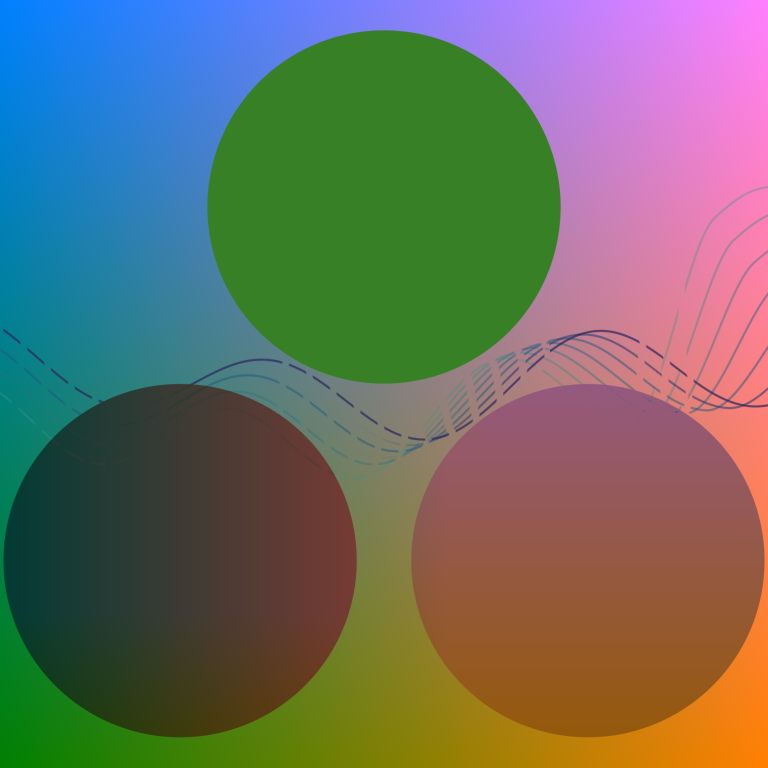
A WebGL 2 fragment shader for this background:

```glsl
#version 300 es
precision highp float;

uniform vec2 u_resolution;
out vec4 outColor;

const float TAU = 6.2831853;

// Discs: shared radius, centres and the colour each one darkens towards
const float DISC_RADIUS = 0.23;
const vec2 TOP_CENTER = vec2(0.5, 0.7305);
const vec2 LEFT_CENTER = vec2(0.2345, 0.27);
const vec2 RIGHT_CENTER = vec2(0.7655, 0.27);
const vec3 TOP_COLOR = vec3(0.22, 0.505, 0.15);
const vec3 LEFT_COLOR = vec3(0.46, 0.23, 0.205);
const vec3 RIGHT_COLOR = vec3(0.585, 0.35, 0.6);

// Ribbon of wavy strands
const int STRANDS = 7;
const float STRAND_HALF_WIDTH = 0.0014;
const float WAVE_PERIOD = 0.4167;
const float WAVE_CREST = 0.358;
const float WAVE_HEIGHT = 0.052;
const float WAVE_LEVEL = 0.543;
const float DIP_DEPTH = 0.065;
const float DIP_CENTER = 0.443;
const float DIP_WIDTH = 0.247;
const float TAIL_RISE = 0.195;
const float STRETCH = 1.19;
const vec3 FIRST_INK = vec3(0.17, 0.15, 0.36);
const vec3 MIDDLE_INK = vec3(0.12, 0.36, 0.50);
const vec3 LAST_INK = vec3(0.24, 0.58, 0.50);

// Dashes
const float DASH_PERIOD = 0.031;
const float DASH_FILL = 0.72;
const float SOLID_PERIOD = 0.475;
const float SOLID_CENTER = 0.768;
const float SOLID_REACH = 0.052;

// Height of a strand; t runs from 0 (first) to 1 (last)
float strandHeight(float x, float t) {
    float u = x * mix(1.0, STRETCH, t);
    float dip = (u - DIP_CENTER) / DIP_WIDTH;
    float wave = WAVE_HEIGHT * cos(TAU * (u - WAVE_CREST) / WAVE_PERIOD);
    float tail = TAIL_RISE * t * smoothstep(0.977, 1.107, u);
    float spread = t * (0.085 - 0.075 * x);
    return WAVE_LEVEL - 0.02 * u + wave - DIP_DEPTH * exp(-dip * dip) + tail - spread;
}

// Dashed stretches alternate with solid ones
float dashMask(float x, float t, float pixel) {
    float phase = fract(x / DASH_PERIOD + 0.37 * t);
    float edge = (abs(phase - 0.5) - 0.5 * DASH_FILL) * DASH_PERIOD;
    float dash = 1.0 - smoothstep(-pixel, pixel, edge);
    float cycle = fract((x - SOLID_CENTER) / SOLID_PERIOD + 0.5) - 0.5;
    float solid = 1.0 - step(SOLID_REACH, abs(cycle) * SOLID_PERIOD);
    return max(dash, max(solid, step(0.91, x)));
}

float strandCoverage(vec2 p, float t, float pixel) {
    float h = 0.002;
    float slope = (strandHeight(p.x + h, t) - strandHeight(p.x - h, t)) / (2.0 * h);
    float d = abs(p.y - strandHeight(p.x, t)) / sqrt(1.0 + slope * slope);
    float line = 1.0 - smoothstep(-0.75 * pixel, 0.75 * pixel, d - STRAND_HALF_WIDTH);
    return line * dashMask(p.x, t, pixel);
}

// Darkening blend: keeps the lower of each channel inside the disc
vec3 darkenDisc(vec3 base, vec2 p, vec2 center, vec3 tint, float pixel) {
    float d = length(p - center) - DISC_RADIUS;
    float inside = 1.0 - smoothstep(-0.75 * pixel, 0.75 * pixel, d);
    return mix(base, min(base, tint), inside);
}

void main() {
    vec2 p = gl_FragCoord.xy / u_resolution;
    float pixel = 1.0 / min(u_resolution.x, u_resolution.y);

    // Four-corner gradient
    vec3 color = vec3(p.x, 0.5, p.y);

    // Strands, last ones first; every second one fades in towards the right
    for (int i = STRANDS - 1; i >= 0; i--) {
        float t = float(i) / float(STRANDS - 1);
        vec3 ink = mix(FIRST_INK, MIDDLE_INK, smoothstep(0.0, 0.4, t));
        ink = mix(ink, LAST_INK, smoothstep(0.4, 1.0, t));
        float alpha = mix(0.72, 0.36, sqrt(t));
        alpha *= i % 2 == 1 ? smoothstep(0.45, 0.65, p.x) : 1.0;
        color = mix(color, ink, alpha * strandCoverage(p, t, pixel));
    }

    // Discs
    color = darkenDisc(color, p, TOP_CENTER, TOP_COLOR, pixel);
    color = darkenDisc(color, p, LEFT_CENTER, LEFT_COLOR, pixel);
    color = darkenDisc(color, p, RIGHT_CENTER, RIGHT_COLOR, pixel);

    outColor = vec4(color, 1.0);
}
```
